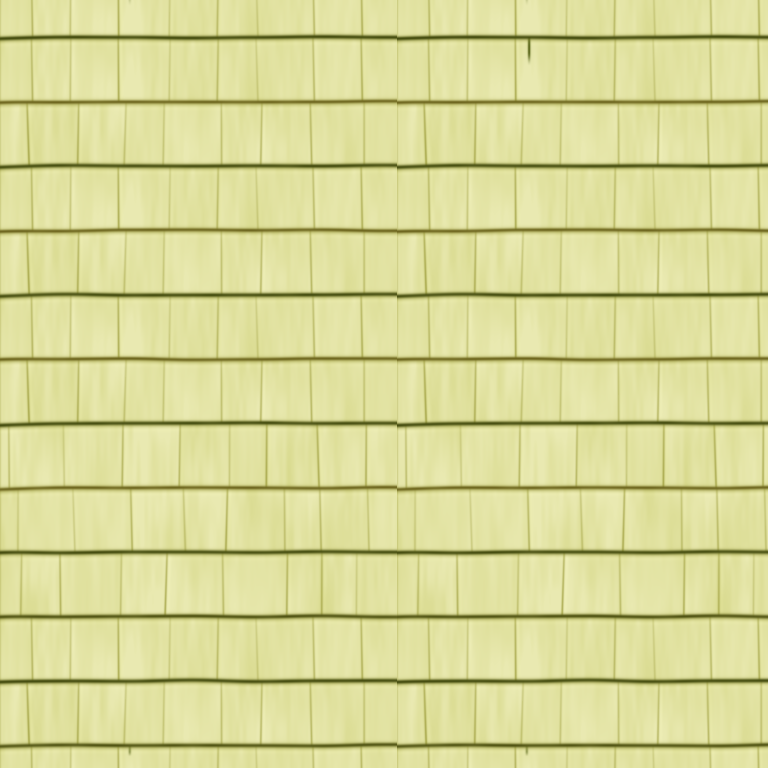
Write a WebGL 1 fragment shader that draws this texture.

```glsl
precision highp float;
// Pale yellow-green wooden shingles in twelve courses, with a panel repeating about twice across.
uniform vec2 u_resolution;

const float PANEL_WIDTH = 0.517;
const float COURSE_HEIGHT = 0.0838;
const float FIRST_LINE = 0.0485;
const float JOINTS = 8.0;

const vec3 PALE_WOOD = vec3(0.915, 0.915, 0.695);
const vec3 WARM_WOOD = vec3(0.850, 0.855, 0.560);
const vec3 JOINT_OLIVE = vec3(0.640, 0.640, 0.270);
const vec3 EDGE_BROWN = vec3(0.430, 0.400, 0.120);
const vec3 EDGE_DARK = vec3(0.270, 0.300, 0.060);
const vec3 CRACK_GREEN = vec3(0.350, 0.400, 0.100);

float hash(vec2 p) {
  vec3 q = fract(vec3(p.xyx) * 0.1031);
  q += dot(q, q.yzx + 33.33);
  return fract((q.x + q.y) * q.z);
}

float noise(vec2 p) {
  vec2 cell = floor(p);
  vec2 f = fract(p);
  f = f * f * (3.0 - 2.0 * f);
  float low = mix(hash(cell), hash(cell + vec2(1.0, 0.0)), f.x);
  float high = mix(hash(cell + vec2(0.0, 1.0)), hash(cell + 1.0), f.x);
  return mix(low, high, f.y);
}

float softLine(float distance, float width) {
  float r = distance / width;
  return exp(-r * r);
}

// Two alternating layouts, interrupted by three courses of their own.
float courseLayout(float course) {
  if (course > 5.5 && course < 8.5) return course;
  float start = course > 8.5 ? 9.0 : 0.0;
  return mod(max(course, 0.0) - start, 2.0);
}

// Joint darkness in x, highlight in y, shingle number in z.
vec3 shingleJoints(float x, float down, float layout, float pixel) {
  vec3 result = vec3(0.0);
  float width = max(0.0015, pixel * 0.7);
  for (float i = 0.0; i < JOINTS; i++) {
    vec2 key = vec2(i + 3.0, layout * 7.0 + 11.0);
    float place = (i + 0.5 + 0.65 * (hash(key) - 0.5)) / JOINTS * PANEL_WIDTH;
    float slant = (hash(key + 41.0) - 0.5) * 0.006;
    float d = x - place - slant * (down - 0.5);
    float strength = mix(0.4, 0.95, hash(key + 83.0));
    result.x = max(result.x, strength * softLine(d, width));
    result.y = max(result.y, strength * softLine(d - 0.0038, width * 1.4));
    result.z += step(0.0, d);
  }
  return result;
}

// Lengthwise streaks over broad mottling.
float woodGrain(float x, float down, float seed) {
  float bend = 0.0015 * noise(vec2(x * 20.0, down * 2.0 + seed));
  float broad = noise(vec2(x * 24.0, down * 1.2 + seed));
  float streak = noise(vec2((x + bend) * 95.0, down * 0.9 + seed * 3.0));
  float fine = noise(vec2((x + bend) * 210.0, down * 2.5 + seed * 5.0));
  return broad * 0.35 + streak * 0.4 + fine * 0.25;
}

float crack(float x, float depth, float reach, float width) {
  float taper = 1.0 - smoothstep(reach * 0.5, reach, depth);
  return softLine(x, width) * taper;
}

void main() {
  vec2 uv = gl_FragCoord.xy / u_resolution;
  float pixel = 1.0 / min(u_resolution.x, u_resolution.y);
  float x = mod(uv.x, PANEL_WIDTH);

  // Courses count downward; their lines wander and step at the panel seam.
  float depth = 1.0 - uv.y - FIRST_LINE;
  float nearLine = floor(depth / COURSE_HEIGHT + 0.5);
  float wander = (noise(vec2(x * 12.0, nearLine * 5.0 + 9.0)) - 0.5) * 0.002;
  float seamStep = 0.0016 * exp(-x * 25.0);
  float rowPosition = (depth - wander - seamStep) / COURSE_HEIGHT;
  float course = floor(rowPosition);
  float down = fract(rowPosition);
  float layout = courseLayout(course);

  // Wood surface, with each shingle varying in tone and grain.
  vec3 joints = shingleJoints(x, down, layout, pixel);
  vec2 shingle = vec2(joints.z + 5.0, layout * 3.0 + 17.0);
  float grain = woodGrain(x, down, layout * 13.0 + 4.0);
  float contrast = mix(0.7, 1.6, hash(shingle));
  float tone = 0.40 + (grain - 0.5) * contrast + (hash(shingle + 29.0) - 0.5) * 0.3;
  vec3 color = mix(PALE_WOOD, WARM_WOOD, clamp(tone, 0.0, 1.3));
  color += joints.y * 0.018;
  color = mix(color, JOINT_OLIVE, joints.x * mix(0.65, 0.9, down));
  color = mix(color, JOINT_OLIVE, 0.35 * softLine(x, 0.0016));

  // Splits: one long in the top full course, faint ones in the outer courses.
  float below = down * COURSE_HEIGHT;
  float longSplit = crack(uv.x - 0.689, below, 0.038, 0.0018);
  color = mix(color, CRACK_GREEN, longSplit * (1.0 - step(0.5, abs(course))));
  float outer = step(course, -0.5) + step(10.5, course);
  float reach = course < 0.0 ? 0.044 : 0.015;
  color = mix(color, CRACK_GREEN, 0.6 * outer * crack(x - 0.169, below, reach, 0.0018));

  // Butt edges alternate between dark and lighter brown lines.
  float lineOffset = (rowPosition - nearLine) * COURSE_HEIGHT;
  float lighter = mod(nearLine, 2.0) * (nearLine > 8.5 ? 0.3 : 1.0);
  float wear = 0.88 + 0.12 * noise(vec2(x * 40.0, nearLine * 7.0 + 2.0));
  float edge = softLine(lineOffset, max(mix(0.0026, 0.0023, lighter), pixel));
  color += 0.02 * softLine(lineOffset - 0.0075, 0.003);
  color = mix(color, JOINT_OLIVE, 0.5 * softLine(lineOffset - 0.001, 0.0045));
  color = mix(color, mix(EDGE_DARK, EDGE_BROWN, lighter), edge * wear);

  gl_FragColor = vec4(clamp(color, 0.0, 1.0), 1.0);
}
```
